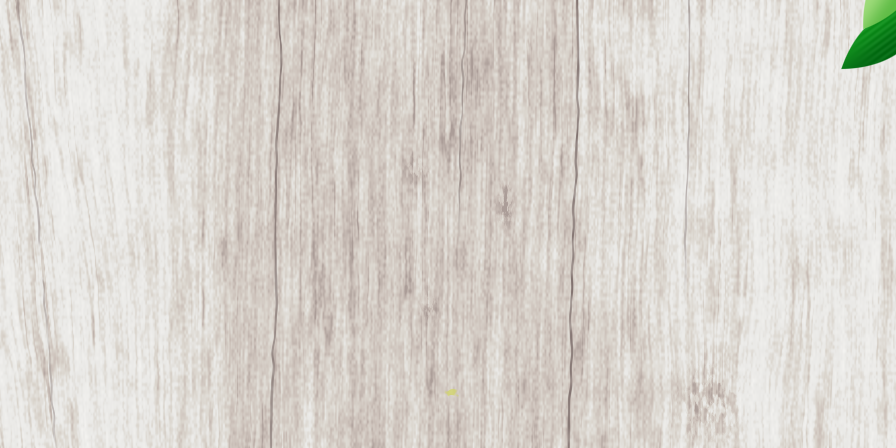
A Shadertoy shader for this texture:

```glsl
float hash(vec2 p) {
    vec3 q = fract(vec3(p.xyx) * 0.1031);
    q += dot(q, q.yzx + 33.33);
    return fract((q.x + q.y) * q.z);
}

float noise(vec2 p) {
    vec2 i = floor(p), f = fract(p);
    f = f * f * (3.0 - 2.0 * f);
    return mix(mix(hash(i), hash(i + vec2(1, 0)), f.x),
               mix(hash(i + vec2(0, 1)), hash(i + vec2(1, 1)), f.x), f.y);
}

float fbm(vec2 p) {
    float sum = 0.0, amp = 0.5;
    for (int i = 0; i < 4; i++) {
        sum += amp * noise(p);
        p = p * 2.03 + 17.3;
        amp *= 0.5;
    }
    return sum;
}

// Thin vertical split at x = center, of uneven width and strength
float crack(vec2 p, float center, float width) {
    float wander = 0.010 * (noise(vec2(center * 40.0, p.y * 6.0)) - 0.5)
                 + 0.005 * (noise(vec2(center * 70.0, p.y * 28.0)) - 0.5);
    float d = abs(p.x - center - wander);
    float w = width * (0.6 + 0.8 * noise(vec2(center * 90.0, p.y * 24.0)));
    float strength = 0.55 + 0.45 * noise(vec2(center * 55.0, p.y * 40.0));
    return strength * (1.0 - smoothstep(w * 0.3, w + 0.0012, d));
}

// Hairline fibres along the level lines of stretched noise
float hairlines(vec2 p, float thickness) {
    return 1.0 - smoothstep(0.0, thickness, abs(noise(p) - 0.5));
}

// Soft elliptical mark broken into short strokes
float smudge(vec2 p, vec2 center, vec2 size) {
    float r = length((p - center) / size);
    return exp(-r * r) * smoothstep(0.35, 0.6, fbm(p * vec2(110, 45)));
}

// Pointed leaf from its tip along axis; returns along, across and mask
vec3 leaf(vec2 p, vec2 tip, vec2 axis, float len, float halfWidth) {
    axis = normalize(axis);
    vec2 q = p - tip;
    float u = dot(q, axis) / len;
    float v = dot(q, vec2(-axis.y, axis.x));
    float edge = halfWidth * 4.0 * u * (1.0 - u) - abs(v);
    return vec3(u, v, smoothstep(-0.002, 0.002, edge));
}

vec3 woodColor(float t) {
    vec3 c = mix(vec3(0.67, 0.615, 0.595), vec3(0.80, 0.757, 0.728), clamp(t / 0.4, 0.0, 1.0));
    c = mix(c, vec3(0.86, 0.84, 0.81), clamp((t - 0.4) / 0.3, 0.0, 1.0));
    c = mix(c, vec3(0.915, 0.912, 0.902), clamp((t - 0.7) / 0.3, 0.0, 1.0));
    return c + 0.08 * max(t - 1.0, 0.0);
}

void mainImage(out vec4 fragColor, in vec2 fragCoord) {
    vec2 p = fragCoord / iResolution.y;

    // Grain coordinates: leaning fibres that bend around the knot
    float lean = mix(-0.09, 0.018, smoothstep(0.1, 0.5, p.x));
    vec2 g = vec2(p.x - lean * p.y, p.y);
    vec2 k = (p - vec2(1.59, 0.10)) / vec2(0.10, 0.15);
    vec2 f = g;
    f.x += 0.014 * (noise(p * vec2(5, 3)) - 0.5) + 0.03 * k.x * exp(-dot(k, k));
    f.x += 0.003 * (noise(p * vec2(40, 25)) - 0.5);

    // Broad tone: pale sides and a browner middle
    float tone = 0.99 - 0.42 * smoothstep(0.28, 0.58, p.x) * (1.0 - smoothstep(1.1, 1.65, p.x));
    tone += 0.30 * (fbm(vec2(f.x * 9.0, p.y * 0.9)) - 0.47);
    tone += 0.20 * (fbm(p * vec2(6, 9) + 31.0) - 0.47);
    tone += 0.12 * (noise(vec2(p.x * 9.0, p.y * 26.0 + 2.0 * noise(p * 6.0))) - 0.5);

    // Long fibres and rough surface
    tone += 0.20 * (noise(vec2(f.x * 60.0, p.y * 1.8)) - 0.5);
    tone += 0.36 * (noise(vec2(f.x * 150.0, p.y * 5.0)) - 0.5);
    tone += 0.30 * (noise(vec2(f.x * 240.0, p.y * 14.0)) - 0.5);
    tone += 0.34 * (noise(p * vec2(230, 120)) - 0.5);

    // Dark hairlines, denser in some strips
    float strips = smoothstep(0.25, 0.65, noise(vec2(f.x * 14.0, p.y * 3.0) + 9.0));
    float breaks = smoothstep(0.2, 0.55, noise(vec2(f.x * 60.0, p.y * 16.0) + 5.0));
    tone -= 0.26 * hairlines(vec2(f.x * 52.0 + 40.0, p.y * 2.2), 0.12) * breaks * (0.4 + 0.6 * strips);
    tone -= 0.24 * hairlines(vec2(f.x * 85.0 + 70.0, p.y * 4.0), 0.16) * breaks * strips;

    // Weathered band on the left
    float band = exp(-pow((g.x - 0.125) / 0.025, 2.0));
    tone -= band * (0.12 + 0.5 * smoothstep(0.5, 0.75, noise(vec2(g.x * 150.0, p.y * 10.0))));

    // Knots
    tone -= 0.8 * smudge(p, vec2(1.128, 0.544), vec2(0.018, 0.045));
    tone -= 0.5 * smudge(p, vec2(0.932, 0.62), vec2(0.025, 0.03));
    tone -= 0.5 * smudge(p, vec2(0.958, 0.318), vec2(0.02, 0.04));
    tone -= 0.6 * smudge(p, vec2(1.59, 0.10), vec2(0.07, 0.09));
    vec3 col = woodColor(tone);

    // Long cracks, two strong and others fading out
    float split = 0.85 * crack(g, 0.609, 0.0026);
    split = max(split, 0.95 * crack(g, 1.273, 0.0028));
    split = max(split, 0.65 * crack(g, 1.018, 0.0022) * smoothstep(0.42, 0.6, p.y));
    split = max(split, 0.55 * crack(g, 1.522, 0.0022) * smoothstep(0.3, 0.5, p.y));
    split = max(split, 0.45 * crack(g, 0.128, 0.0022) * smoothstep(0.3, 0.6, noise(vec2(3.0, p.y * 12.0))));
    col = mix(col, vec3(0.48, 0.42, 0.41), split);

    // Yellow fleck
    float fleck = length((p - vec2(1.01, 0.125)) * vec2(1.0, 1.3)) + 0.012 * (noise(p * 130.0) - 0.5);
    col = mix(col, vec3(0.82, 0.83, 0.42), 0.8 * (1.0 - smoothstep(0.009, 0.014, fleck)));

    // Two leaves in the corner
    vec3 deep = leaf(p, vec2(1.878, 0.846), vec2(0.81, 0.59), 0.26, 0.046);
    vec3 green = mix(vec3(0.02, 0.42, 0.08), vec3(0.07, 0.57, 0.12), smoothstep(-0.03, 0.04, deep.y));
    green += 0.03 * sin(deep.y * 500.0) * smoothstep(0.1, 0.4, deep.x);
    col = mix(col, green, deep.z);
    vec3 pale = leaf(p, vec2(1.927, 0.935), vec2(0.55, 0.83), 0.25, 0.045);
    green = mix(vec3(0.38, 0.74, 0.28), vec3(0.62, 0.86, 0.48), smoothstep(-0.03, 0.03, pale.y));
    col = mix(col, green, pale.z);

    fragColor = vec4(clamp(col, 0.0, 1.0), 1.0);
}
```
